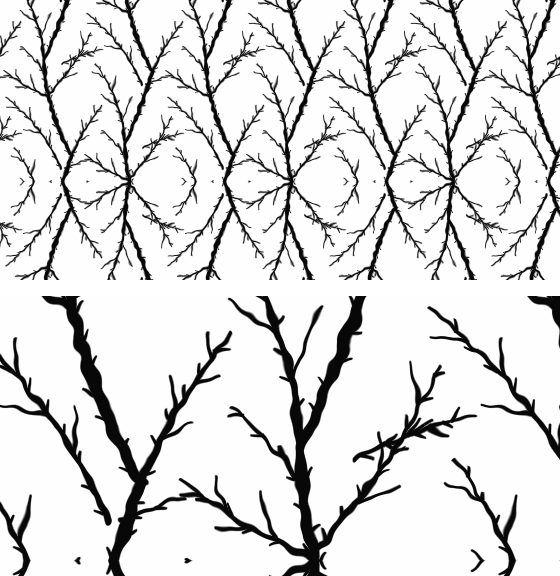
Top: the whole. Bottom: its middle third, enlarged.
Reproduce this pattern procedurally as a Shadertoy shader.

```glsl
// Black thorny branches in a half-drop repeat, mirrored about a horizontal line

float hash(vec2 p) {
    return fract(sin(dot(p, vec2(127.1, 311.7))) * 4375.85);
}

vec2 gradient(vec2 cell) {
    float angle = 6.2832 * hash(cell);
    return vec2(cos(angle), sin(angle));
}

float gradientNoise(vec2 p) {
    vec2 i = floor(p), f = p - i;
    vec2 s = f * f * (3.0 - 2.0 * f), e = vec2(1, 0);
    float low = mix(dot(gradient(i), f), dot(gradient(i + e), f - e), s.x);
    float high = mix(dot(gradient(i + e.yx), f - e.yx), dot(gradient(i + 1.0), f - 1.0), s.x);
    return mix(low, high, s.y);
}

// Distance to a stroke whose half-width runs from w0 to w1
float taper(vec2 p, vec2 a, vec2 b, float w0, float w1) {
    vec2 d = b - a;
    float t = clamp(dot(p - a, d) / dot(d, d), 0.0, 1.0);
    return length(p - a - d * t) - mix(w0, w1, t);
}

// Bowed branch with thorny buds and alternating side twigs
float branch(vec2 p, vec2 a, vec2 b, float bow, float w0, float w1, float twig) {
    float len = length(b - a);
    vec2 dir = (b - a) / len;
    vec2 u = vec2(dot(p - a, dir), dot(p - a, vec2(-dir.y, dir.x)));
    float t = clamp(u.x / len, 0.0, 1.0);
    u.y -= bow * 4.0 * t * (1.0 - t);
    float d = taper(u, vec2(0), vec2(len, 0), w0, w1);

    // Buds
    float k = floor(u.x / 13.0);
    if (k >= 0.0 && 13.0 * k + 8.0 < len) {
        float side = hash(vec2(k, len)) < 0.5 ? -1.0 : 1.0;
        vec2 c = vec2(u.x - 13.0 * k - 4.0, u.y * side);
        d = min(d, taper(c, vec2(0), vec2(4.0, mix(w0, w1, t) + 2.2), 1.2, 0.6));
    }

    // Twigs
    if (twig > 0.0) {
        for (int i = 0; i < 4; i++) {
            float n = float(i), h = hash(vec2(n, len + 3.0));
            float side = mod(n, 2.0) * 2.0 - 1.0;
            float angle = side * (0.5 + 0.3 * h);
            float reach = twig * (0.65 + 0.5 * h) * (1.0 - 0.13 * n);
            vec2 root = vec2(len * (0.27 + 0.18 * n), 0);
            vec2 tip = root + reach * vec2(cos(angle), sin(angle));
            d = min(d, taper(u, root, tip, 1.1, 0.65));
        }
    }
    return d;
}

// One repeat of the trunk, with the origin at its left-hand bend
float tree(vec2 p) {
    vec2 fork = vec2(38, -130);
    p += 2.6 * vec2(gradientNoise(p / 8.0), gradientNoise(p / 8.0 + 47.0));

    // Zigzag trunk
    float d = branch(p, fork, vec2(0), 8.0, 2.9, 2.7, 0.0);
    d = min(d, branch(p, vec2(0), vec2(38, 100), -2.0, 2.7, 2.9, 0.0));

    // Limbs growing from the bend
    d = min(d, branch(p, vec2(0), vec2(-40, 110), -9.0, 2.3, 0.8, 36.0));
    d = min(d, branch(p, vec2(8, -45), vec2(64, 38), -4.0, 1.7, 0.8, 27.0));
    d = min(d, branch(p, vec2(25, -5), vec2(80, 15), 2.0, 1.2, 0.7, 13.0));
    d = min(d, branch(p, vec2(7, -50), vec2(-55, -13), 3.0, 1.7, 0.8, 23.0));
    d = min(d, branch(p, vec2(2, -17), vec2(-32, 19), -2.0, 1.4, 0.7, 0.0));

    // Limbs growing from the fork
    d = min(d, branch(p, fork, vec2(80, -62), 3.0, 1.9, 0.8, 20.0));
    d = min(d, branch(p, fork - vec2(14, 18), vec2(-52, -50), -8.0, 1.8, 0.8, 26.0));
    d = min(d, branch(p, fork - vec2(8, 18), vec2(58, -137), 1.0, 1.3, 0.7, 0.0));
    return d;
}

void mainImage(out vec4 fragColor, in vec2 fragCoord) {
    // The canvas is 384 units high; the mirror line lies at 135
    float unit = 384.0 / iResolution.y;
    vec2 p = fragCoord * unit;
    p.y = abs(p.y - 135.0);

    // Nearby trees of the half-drop lattice
    float d = 100.0;
    float column = round((p.x - 60.0) / 111.0);
    for (int i = -1; i <= 1; i++) {
        float c = column + float(i);
        vec2 q = p - vec2(60.0 + 111.0 * c, 166.0 - 115.0 * mod(c, 2.0));
        q.y -= 230.0 * round(q.y / 230.0);
        for (int j = -1; j <= 1; j++) {
            vec2 local = q - vec2(0, 230.0 * float(j));
            if (abs(local.x - 12.0) < 92.0 && abs(local.y + 10.0) < 150.0)
                d = min(d, tree(local));
        }
    }

    float paper = smoothstep(-0.9 * unit, 0.9 * unit, d);
    fragColor = vec4(vec3(mix(0.03, 0.995, paper)), 1.0);
}
```
